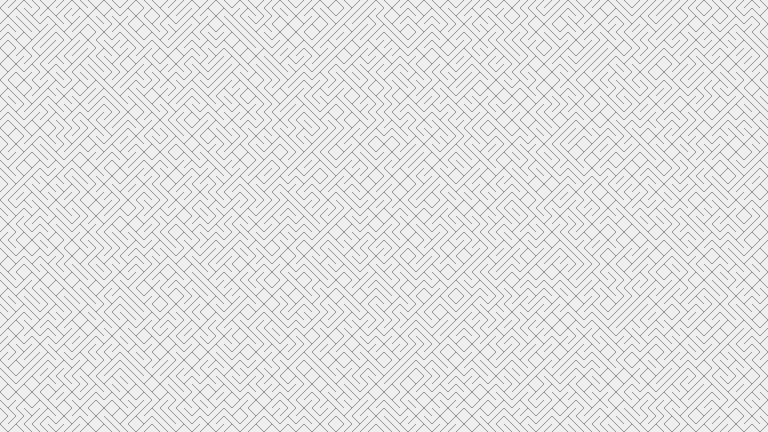
Write a Shadertoy shader that draws this pattern.

```glsl
// Diagonal maze: every square cell of a grid holds one of its two diagonals,
// picked at random, drawn as a thin dark line on pale grey.
// Each line is box filtered analytically, so hairlines stay even at any size.

#define ROWS 54.0                // cells over the canvas height
#define LINE_WIDTH 0.047         // stroke width in cells
#define RISING_SHARE 0.5         // share of cells with a rising diagonal
#define SEED 17u
#define PAPER_COLOR vec3(0.938)
#define LINE_COLOR vec3(0.22)

// Integer hash of a cell, from 0 to 1
float hashCell(ivec2 cell) {
    uvec2 v = uvec2(cell + 4096);
    uint h = v.x * 1664525u + v.y * 1013904223u + SEED * 747796405u;
    h = (h ^ (h >> 16)) * 2246822519u;
    h = (h ^ (h >> 13)) * 3266489917u;
    h ^= h >> 16;
    return float(h >> 8) / 16777216.0;
}

// Integral of the triangle that a square pixel makes across a diagonal
float triangleIntegral(float x) {
    x = clamp(x, -1.0, 1.0);
    return 0.5 + x - 0.5 * x * abs(x);
}

// Pixel coverage of the rising diagonal of a unit cell centred on the origin
float diagonalCoverage(vec2 q, float pixel) {
    float across = q.x - q.y;
    float along = 0.5 * (q.x + q.y);
    float halfWidth = LINE_WIDTH * inversesqrt(2.0);
    float stroke = triangleIntegral((across + halfWidth) / pixel)
                 - triangleIntegral((across - halfWidth) / pixel);

    // Part of the line inside the pixel that also lies inside the cell
    float reach = max(0.5 * (pixel - abs(across)), 0.1 * pixel);
    float inside = min(along + reach, 0.5) - max(along - reach, -0.5);
    return stroke * clamp(inside / (2.0 * reach), 0.0, 1.0);
}

void mainImage(out vec4 fragColor, in vec2 fragCoord) {
    float pixel = ROWS / iResolution.y;
    vec2 p = fragCoord * pixel;
    ivec2 home = ivec2(floor(p));

    // Gather the cell and its neighbours, as a pixel may straddle several
    float ink = 0.0;
    for (int j = -1; j <= 1; j++) {
        for (int i = -1; i <= 1; i++) {
            ivec2 cell = home + ivec2(i, j);
            vec2 q = p - vec2(cell) - 0.5;
            if (hashCell(cell) > RISING_SHARE) q.x = -q.x;
            ink += diagonalCoverage(q, pixel);
        }
    }

    fragColor = vec4(mix(PAPER_COLOR, LINE_COLOR, min(ink, 1.0)), 1.0);
}
```
